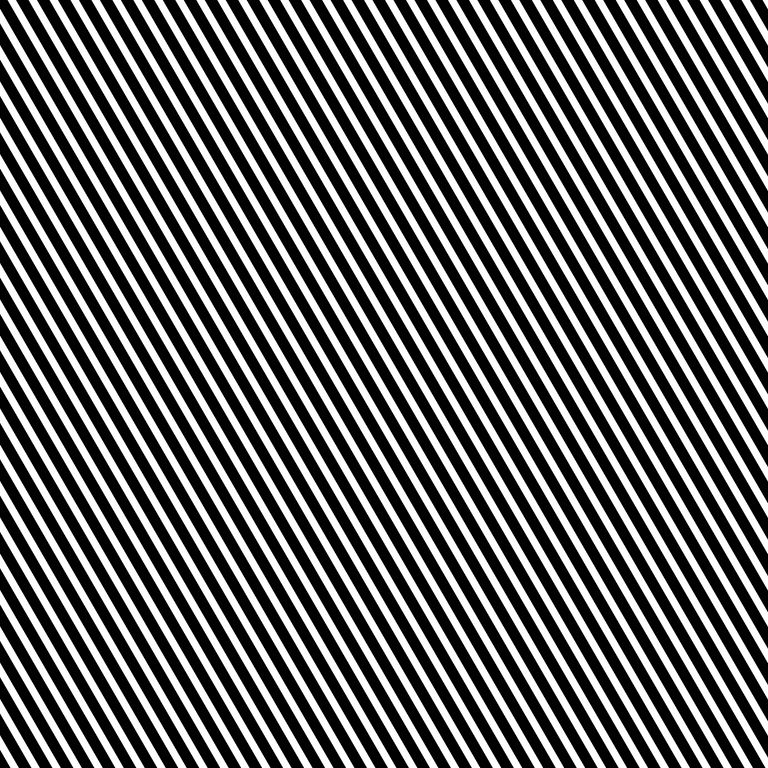
Write a WebGL 1 fragment shader that draws this pattern.

```glsl
precision highp float;

uniform vec2 u_resolution;

const float REPEATS_ACROSS = 36.62;     // stripes along a horizontal edge
const float STRIPE_SHARE = 0.402;       // light part of each repeat
const float NORMAL_ANGLE = 0.5235988;   // stripe normal, 30 degrees
const vec2 ANCHOR = vec2(0.0153, 1.0);  // a point on a stripe's centre line
const vec3 DARK = vec3(0.005);
const vec3 LIGHT = vec3(0.995);

// Signed distance to the nearest stripe, negative inside.
float stripeDistance(vec2 p, vec2 normal, float period) {
  float across = dot(p - ANCHOR, normal) / period;
  float fromCentre = abs(fract(across + 0.5) - 0.5);
  return (fromCentre - 0.5 * STRIPE_SHARE) * period;
}

void main() {
  float pixel = 1.0 / min(u_resolution.x, u_resolution.y);
  vec2 p = gl_FragCoord.xy * pixel;

  vec2 normal = vec2(cos(NORMAL_ANGLE), sin(NORMAL_ANGLE));
  float period = normal.x / REPEATS_ACROSS;
  float d = stripeDistance(p, normal, period);

  // One-pixel linear edge coverage
  float coverage = clamp(0.5 - d / pixel, 0.0, 1.0);
  gl_FragColor = vec4(mix(DARK, LIGHT, coverage), 1.0);
}
```
